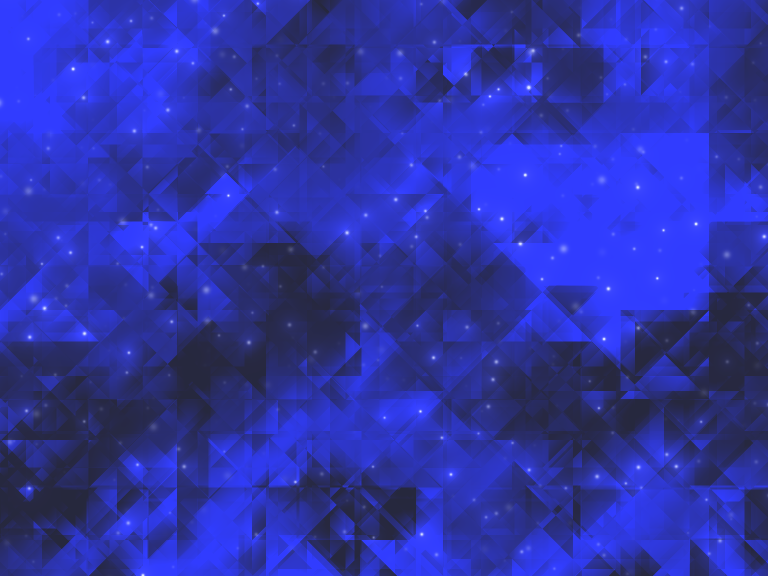
Reproduce this background procedurally as a WebGL 2 fragment shader.

```glsl
#version 300 es
precision highp float;
// A deep blue nebula broken into crystal shards and sprinkled with stars.
// Smooth noise is sampled through turned triangle lattices and slanted bands;
// each piece shifts the lookup, leaving straight edges with soft light inside.

uniform vec2 u_resolution;
out vec4 fragColor;

const vec3 DARK_BLUE = vec3(0.150, 0.155, 0.240);
const vec3 VIVID_BLUE = vec3(0.190, 0.235, 1.000);
const vec3 STAR_WHITE = vec3(0.86, 0.89, 1.00);

vec2 hash2(vec2 p) {
    vec3 q = fract(p.xyx * vec3(0.1031, 0.1030, 0.0973));
    q += dot(q, q.yzx + 33.33);
    return fract((q.xx + q.yz) * q.zy);
}

float valueNoise(vec2 p) {
    vec2 cell = floor(p);
    vec2 f = fract(p);
    f = f * f * (3.0 - 2.0 * f);
    float low = mix(hash2(cell).x, hash2(cell + vec2(1, 0)).x, f.x);
    float high = mix(hash2(cell + vec2(0, 1)).x, hash2(cell + vec2(1, 1)).x, f.x);
    return mix(low, high, f.y);
}

// Random offset, constant over one triangle of a square lattice.
vec2 shardOffset(vec2 p, float seed) {
    vec2 cell = floor(p);
    vec2 f = fract(p);
    vec2 pick = hash2(cell + seed);
    float side = pick.x < 0.7 ? step(f.x, f.y) : step(1.0, f.x + f.y);
    vec2 offset = hash2(cell + seed + 57.0 + 31.0 * side) - 0.5;
    return offset * (0.15 + 1.5 * pick.y * pick.y);
}

// Random offset, constant over a long band along the rising diagonal.
vec2 bandOffset(vec2 p, float scale) {
    vec2 cell = floor(vec2(p.x - p.y, 0.35 * (p.x + p.y)) * scale + 60.0);
    return hash2(cell + 17.0) - 0.5;
}

// Each level turns the lattice by 45 degrees, shrinks it and moves it aside.
vec2 shatter(vec2 p, float startScale, float strength) {
    const mat2 TURN = mat2(1.0, 1.0, -1.0, 1.0);
    vec2 lattice = p * startScale;
    float scale = startScale;
    vec2 shift = 0.055 * bandOffset(p, 13.0);
    for (int level = 0; level < 5; level++) {
        shift += shardOffset(lattice, 40.0 + 91.0 * float(level)) * strength / scale;
        lattice = TURN * lattice * 0.9 + vec2(3.37, 8.61);
        scale *= 1.27;
    }
    return p + shift;
}

// Cloud brightness, stretched along the rising diagonal.
float nebula(vec2 p) {
    vec2 q = shatter(p, 6.5, 0.75);
    vec2 slanted = vec2(0.52 * (q.x + q.y), 0.88 * (q.y - q.x)) + 31.0;
    float cloud = 0.68 * valueNoise(slanted * 6.6)
                + 0.32 * valueNoise(slanted * 14.0 + 13.7) - 0.5;
    return clamp(0.49 + 1.85 * cloud + 0.9 * cloud * cloud, 0.0, 1.05);
}

// Scattered stars: x is the bright core, y the halo around it.
vec2 stars(vec2 p, float density, float radius, float rarity, float seed) {
    vec2 home = floor(p * density);
    vec2 light = vec2(0.0);
    for (int j = -1; j <= 1; j++) {
        for (int i = -1; i <= 1; i++) {
            vec2 cell = home + vec2(i, j);
            vec2 traits = hash2(cell + seed + 71.0);
            float dist = length(p - (cell + hash2(cell + seed)) / density);
            float size = radius * mix(0.75, 1.25, traits.y);
            float power = pow(traits.x, rarity);
            float core = exp(-dist * dist / (size * size));
            light += power * vec2(core, exp(-dist / (size * 4.0)));
        }
    }
    return light;
}

void main() {
    vec2 p = gl_FragCoord.xy / u_resolution.y;

    // Average four samples to smooth the shard edges.
    float glow = 0.0;
    for (int k = 0; k < 4; k++) {
        vec2 jitter = vec2(k % 2, k / 2) * 0.5 - 0.25;
        glow += 0.25 * nebula(p + jitter / u_resolution.y);
    }

    // Crisp stars with halos, and rarer blurred ones.
    vec2 crisp = stars(p, 19.0, 0.0027, 3.6, 11.0);
    vec2 blurred = stars(p, 11.0, 0.0058, 6.0, 205.0);
    float visibility = mix(0.45, 1.25, min(glow, 1.0));
    glow += (0.6 * crisp.y + 0.15 * blurred.y) * visibility;

    vec3 color = mix(DARK_BLUE, VIVID_BLUE, min(glow, 1.0));
    float starlight = (crisp.x + 0.5 * blurred.x + 0.1 * crisp.y) * visibility;
    color = mix(color, STAR_WHITE, clamp(starlight, 0.0, 1.0));
    fragColor = vec4(color, 1.0);
}
```
